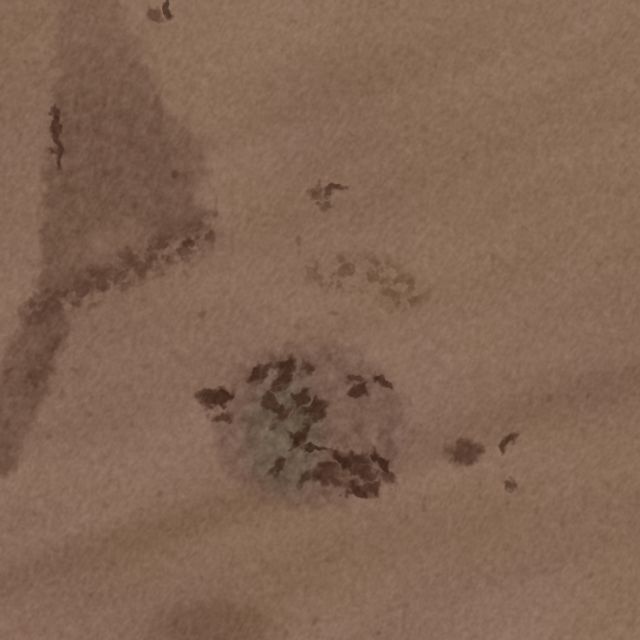
This texture is drawn by a WebGL 2 fragment shader. Its source:

```glsl
#version 300 es
precision highp float;

uniform vec2 u_resolution;
out vec4 outColor;

// Two signed random values in -1..1
vec2 hash2(vec2 q) {
  vec3 h = fract(q.xyx * vec3(0.1031, 0.1030, 0.0973));
  h += dot(h, h.yzx + 33.33);
  return fract((h.xx + h.yz) * h.zy) * 2.0 - 1.0;
}

float gradientNoise(vec2 p) {
  vec2 i = floor(p), f = fract(p);
  vec2 w = f * f * f * (f * (f * 6.0 - 15.0) + 10.0);
  vec2 e = vec2(1.0, 0.0);
  float a = dot(hash2(i), f);
  float b = dot(hash2(i + e.xy), f - e.xy);
  float c = dot(hash2(i + e.yx), f - e.yx);
  float d = dot(hash2(i + e.xx), f - e.xx);
  return mix(mix(a, b, w.x), mix(c, d, w.x), w.y);
}

float fbm(vec2 p, int octaves) {
  float sum = 0.0, gain = 1.0;
  for (int i = 0; i < octaves; i++) {
    sum += gain * gradientNoise(p);
    p = p * 2.03 + 17.3;
    gain *= 0.55;
  }
  return sum;
}

vec2 rotate(vec2 p, float angle) {
  float c = cos(angle), s = sin(angle);
  return vec2(c * p.x + s * p.y, c * p.y - s * p.x);
}

// Signed distance to the line a-b, negative on its left
float lineSide(vec2 p, vec2 a, vec2 b) {
  vec2 d = normalize(b - a);
  return dot(p - a, vec2(d.y, -d.x));
}

float segment(vec2 p, vec2 a, vec2 b) {
  vec2 d = b - a;
  return length(p - a - d * clamp(dot(p - a, d) / dot(d, d), 0.0, 1.0));
}

float blob(vec2 p, vec2 center, vec2 radii, float softness) {
  return 1.0 - smoothstep(1.0 - softness, 1.0 + softness, length((p - center) / radii));
}

// Random elongated flecks spread around a center
float flecks(vec2 p, vec2 center, vec2 spread, int count, float size, float tilt, float seed) {
  float mask = 0.0;
  for (int i = 0; i < count; i++) {
    vec2 place = hash2(vec2(float(i) * 7.0 + 3.0, seed));
    vec2 form = hash2(vec2(float(i) * 5.0 + 1.0, seed + 41.0));
    vec2 q = rotate(p - center - spread * place, tilt + 0.8 * form.x);
    vec2 radii = size * vec2(1.4 + 0.4 * form.y, 0.7 + 0.2 * form.x);
    mask = max(mask, blob(q, vec2(0.0), radii, 0.5) * (0.8 + 0.2 * form.y));
  }
  return mask;
}

void main() {
  vec2 p = gl_FragCoord.xy / u_resolution;
  vec2 ragged = p + 0.018 * vec2(fbm(p * 38.0, 3), fbm(p * 38.0 + 50.0, 3));
  float mottle = fbm(p * 42.0 + 9.0, 3);

  // Ground with soft tints and faint diagonal folds
  float tint = smoothstep(-0.5, 0.5, fbm(p * 3.5 + 4.0, 3) + 0.5 * (p.x + p.y - 0.9));
  vec3 color = mix(vec3(0.530, 0.412, 0.352), vec3(0.532, 0.420, 0.338), tint);
  vec2 along = rotate(p, 0.36);
  color += 0.042 * fbm(along * vec2(2.0, 8.0), 3);
  float fold = segment(p, vec2(0.0, 0.09), vec2(1.0, 0.41));
  color -= 0.038 * (1.0 - smoothstep(0.0, 0.055, fold));
  color -= 0.060 * blob(ragged, vec2(0.34, 0.015), vec2(0.09, 0.045), 0.5);

  // Bulging triangular stain with a trailing tail
  vec2 corner = vec2(0.05, 0.50), tip = vec2(0.33, 0.64);
  float stainEdge = max(lineSide(ragged, corner, tip), lineSide(ragged, tip, vec2(0.17, 1.05)));
  stainEdge = max(stainEdge, lineSide(ragged, vec2(0.09, 1.0), corner));
  float tail = segment(ragged, vec2(0.07, 0.49), vec2(-0.01, 0.29)) - 0.040;
  float stain = 1.0 - smoothstep(-0.014, 0.009, min(stainEdge, tail));
  float lobe = blob(ragged, vec2(0.225, 0.745), vec2(0.095, 0.085), 0.25);
  float fade = mix(1.0, 0.5, smoothstep(0.80, 0.95, p.y));
  float pale = blob(ragged, vec2(0.19, 0.61), vec2(0.07, 0.035), 0.5);
  vec3 stainColor = vec3(0.430, 0.320, 0.260) + 0.04 * mottle;
  color = mix(color, stainColor, max(stain * fade, 0.8 * lobe) * (0.88 - 0.45 * pale));

  // Darker, broken borders of the stain
  float border = segment(ragged, vec2(0.06, 0.515), vec2(0.315, 0.635));
  border = min(border, 0.012 + segment(ragged, vec2(0.085, 0.46), vec2(0.05, 0.40)));
  float crust = (1.0 - smoothstep(0.010, 0.042, border)) * smoothstep(-0.35, 0.2, mottle);
  color = mix(color, vec3(0.335, 0.230, 0.180), 0.8 * crust);
  float slit = segment(ragged, vec2(0.089, 0.75), vec2(0.087, 0.83));
  color = mix(color, vec3(0.27, 0.17, 0.13), 0.8 * (1.0 - smoothstep(0.002, 0.010, slit)));

  // Round scab with a grey core
  float scab = blob(ragged, vec2(0.485, 0.335), vec2(0.152, 0.128), 0.12);
  color = mix(color, vec3(0.460, 0.352, 0.300) + 0.06 * mottle, 0.85 * scab);
  float core = blob(ragged, vec2(0.445, 0.325), vec2(0.058, 0.09), 0.45);
  color = mix(color, vec3(0.395, 0.340, 0.275) + 0.09 * mottle, 0.8 * core);

  // Brown mottling above the scab
  float patches = blob(p, vec2(0.55, 0.575), vec2(0.075, 0.028), 0.5);
  patches = max(patches, blob(p, vec2(0.63, 0.545), vec2(0.038, 0.028), 0.5));
  color = mix(color, vec3(0.39, 0.29, 0.21), 0.75 * patches * smoothstep(-0.2, 0.25, mottle));

  // Dark flecks in and around the scab
  float dark = flecks(ragged, vec2(0.450, 0.345), vec2(0.050, 0.092), 19, 0.012, 0.8, 2.0);
  dark = max(dark, flecks(ragged, vec2(0.555, 0.260), vec2(0.070, 0.026), 10, 0.015, -0.4, 11.0));
  dark = max(dark, flecks(ragged, vec2(0.335, 0.355), vec2(0.018, 0.040), 3, 0.015, 0.6, 23.0));
  dark = max(dark, flecks(ragged, vec2(0.560, 0.400), vec2(0.040, 0.014), 3, 0.010, -0.2, 31.0));
  dark = max(dark, flecks(ragged, vec2(0.729, 0.290), vec2(0.003), 1, 0.023, -0.8, 5.0));
  dark = max(dark, flecks(ragged, vec2(0.800, 0.275), vec2(0.014, 0.036), 2, 0.012, 0.4, 47.0));
  dark = max(dark, 0.8 * flecks(ragged, vec2(0.508, 0.692), vec2(0.020, 0.014), 3, 0.012, 0.7, 53.0));
  dark = max(dark, 0.8 * flecks(ragged, vec2(0.250, 0.978), vec2(0.012, 0.020), 3, 0.011, -1.0, 61.0));
  color = mix(color, vec3(0.235, 0.140, 0.095), 0.9 * dark);

  // Sparse specks, slanted fibres and fine grain
  color -= 0.055 * smoothstep(0.32, 0.60, gradientNoise(p * 46.0 + 80.0));
  color += 0.048 * fbm(rotate(p, 0.95) * vec2(70.0, 115.0), 2);
  color += 0.026 * gradientNoise(p * 150.0 + 31.0) + 0.022 * mottle;
  outColor = vec4(color, 1.0);
}
```
